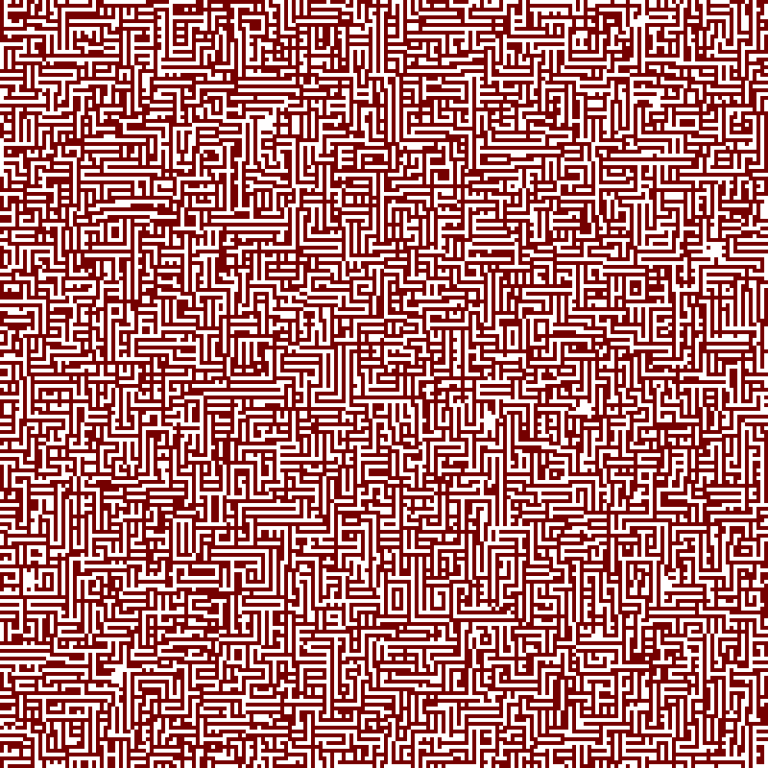
This pattern is drawn by a WebGL 1 fragment shader. Its source:

```glsl
precision highp float;
// Draws a dense maze of dark red walls, one cell wide, on white.

uniform vec2 u_resolution;

const vec3 WALL_COLOR = vec3(0.46, 0.0, 0.0);
const vec3 GAP_COLOR = vec3(1.0, 0.995, 0.995);
const float CELLS = 200.0;        // cells along the canvas height
const float RUN_LENGTH = 2.0;     // spread of a stripe patch along its run, in cells
const float RUN_STACK = 1.2;      // spread across the run, in cells
const float WALL_BIAS = 0.28;     // raises the share of wall
const int REACH = 4;              // filter radius in cells
const float CLEARING_GRID = 20.0; // spacing of possible clearings, in cells
const float CLEARING_SHARE = 0.1; // share of grid squares that hold one
const float CLEARING_RADIUS = 1.2;
const float CLEARING_ROUGHNESS = 1.2;

float hash(vec2 p) {
  vec3 q = fract(vec3(p.xyx) * 0.1031);
  q += dot(q, q.yzx + 33.33);
  return fract((q.x + q.y) * q.z);
}

// 1 inside a small, ragged open spot
float clearing(vec2 cell) {
  vec2 square = floor(cell / CLEARING_GRID);
  vec2 jitter = vec2(hash(square + 411.0), hash(square + 523.0));
  vec2 center = floor((square + 0.2 + 0.6 * jitter) * CLEARING_GRID);
  float radius = CLEARING_RADIUS + CLEARING_ROUGHNESS * hash(cell + 637.0);
  float present = step(hash(square + 739.0), CLEARING_SHARE);
  return present * step(length(cell - center), radius);
}

// Noise filtered to alternate from row to row or from column to column;
// the stronger of the two directions decides the local run of the walls.
float wall(vec2 cell) {
  vec2 along = vec2(0.5 / (RUN_LENGTH * RUN_LENGTH), 0.5 / (RUN_STACK * RUN_STACK));
  float field = WALL_BIAS;
  for (int j = -REACH; j <= REACH; j++) {
    for (int i = -REACH; i <= REACH; i++) {
      vec2 offset = vec2(float(i), float(j));
      vec2 flip = 1.0 - 2.0 * mod(abs(offset), 2.0);
      vec2 squared = offset * offset;
      float rows = flip.y * exp(-dot(squared, along));
      float columns = flip.x * exp(-dot(squared, along.yx));
      float noise = 2.0 * hash(cell + offset + 17.0) - 1.0;
      field += noise * (rows + columns);
    }
  }
  return step(0.0, field) * (1.0 - clearing(cell));
}

void main() {
  float scale = CELLS / u_resolution.y;
  vec2 position = gl_FragCoord.xy * scale;
  float footprint = min(scale, 1.0);

  // Share of the pixel that lies past the next cell border, on each axis
  vec2 cell = floor(position - 0.5 * footprint);
  vec2 past = clamp((position + 0.5 * footprint - cell - 1.0) / footprint, 0.0, 1.0);

  // Area average of the up to four cells under the pixel
  float lower = mix(wall(cell), wall(cell + vec2(1.0, 0.0)), past.x);
  float upper = mix(wall(cell + vec2(0.0, 1.0)), wall(cell + 1.0), past.x);
  float coverage = mix(lower, upper, past.y);

  gl_FragColor = vec4(mix(GAP_COLOR, WALL_COLOR, coverage), 1.0);
}
```
